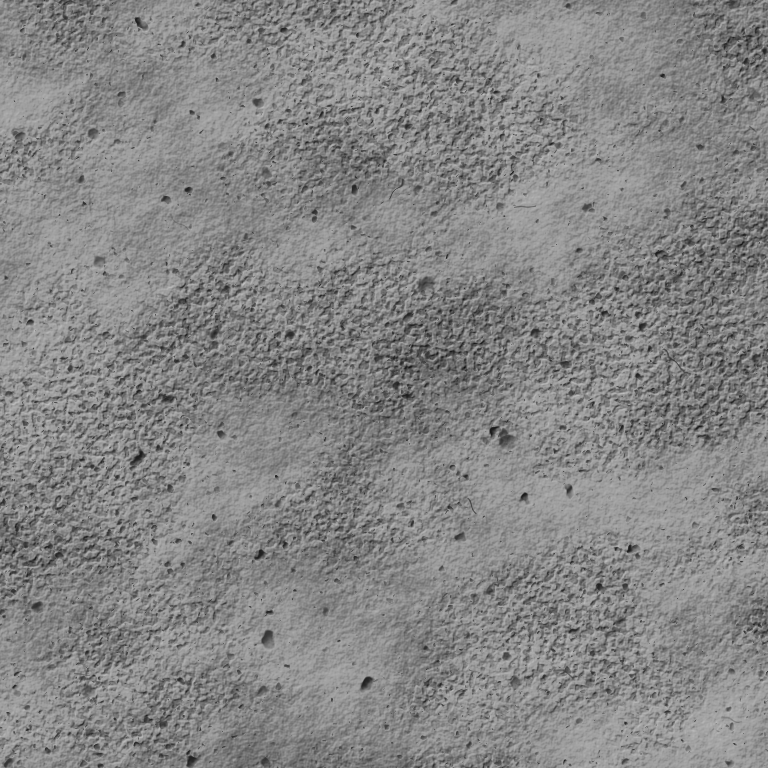
Give the GLSL for this texture, as a WebGL 2 fragment shader.

```glsl
#version 300 es
precision highp float;
// Weathered bare concrete: a grey slab with cloudy stains, rough crumbling bands,
// air-bubble pits and hairline scratches. Fine relief is lit by differencing a noise
// height field; pits and scratches are scattered on jittered grids.

uniform vec2 u_resolution;
out vec4 fragColor;

const vec2 TO_LIGHT = vec2(-0.6, 0.8);
const float BASE_GREY = 0.562;
const float PIT_GREY = 0.1;
const float STAIN = 0.15;         // strength of cloudy tone
const float MOTTLE = 0.07;        // strength of blotches between clouds and grains
const float SPECKLE = 0.07;       // strength of fine tone
const float CAVITY = 0.11;        // darkening between crumbs
const float GRAIN_FREQ = 100.0;   // crumbs across the canvas
const float SAND_FREQ = 165.0;    // sand grains across the canvas
const float GRAIN_RELIEF = 0.3;
const float SAND_RELIEF = 0.15;
const float LUMP_RELIEF = 0.3;
const float SLOPE_STEP = 0.001;
const float HIGHLIGHT_KNEE = 0.61;

vec3 hash3(vec2 cell, float seed) {
  uvec3 v = uvec3(ivec3(vec3(cell, seed)) + 2000);
  v = v * 1664525u + 1013904223u;
  v.x += v.y * v.z; v.y += v.z * v.x; v.z += v.x * v.y;
  v ^= v >> 16u;
  v.x += v.y * v.z; v.y += v.z * v.x; v.z += v.x * v.y;
  return vec3(v >> 8u) / float(1 << 24);
}

float corner(vec2 cell, vec2 offset, float seed) {
  float a = 6.2832 * hash3(cell, seed).x;
  return dot(vec2(cos(a), sin(a)), offset);
}

// Gradient noise, roughly -0.7 to 0.7
float noise(vec2 p, float seed) {
  vec2 i = floor(p), f = p - i, e = vec2(0.0, 1.0);
  vec2 w = f * f * f * (f * (f * 6.0 - 15.0) + 10.0);
  return mix(mix(corner(i, f, seed), corner(i + e.yx, f - e.yx, seed), w.x),
             mix(corner(i + e, f - e, seed), corner(i + 1.0, f - 1.0, seed), w.x), w.y);
}

float fbm(vec2 p, float seed) {
  float sum = 0.0, amp = 1.0;
  for (int i = 0; i < 5; i++) {
    sum += amp * noise(p, seed + float(i));
    p = mat2(1.6, 1.2, -1.2, 1.6) * p;
    amp *= 0.5;
  }
  return sum;
}

float crumbs(vec2 p) {
  vec2 turned = mat2(0.8, 0.6, -0.6, 0.8) * p * GRAIN_FREQ;
  return smoothstep(-0.35, 0.2, noise(turned, 20.0) + 0.55 * noise(p * GRAIN_FREQ * 1.8, 21.0));
}

// Surface height: broad lumps, crumbs where rough, sand everywhere
float height(vec2 p, float rough) {
  vec2 sand = mat2(0.92, -0.39, 0.39, 0.92) * p * SAND_FREQ;
  float grit = noise(sand, 22.0) + 0.6 * noise(sand.yx * 1.9, 24.0);
  return GRAIN_RELIEF * mix(0.22, 1.0, rough) * crumbs(p)
       + SAND_RELIEF * mix(0.8, 1.1, rough) * grit
       + LUMP_RELIEF * noise(p * 42.0, 23.0);
}

// Scattered round cavities: x = shadow, y = glint on the rim facing the light
vec2 pits(vec2 p, float cells, float density, vec2 radii, vec2 depths, float seed) {
  vec2 home = floor(p * cells), result = vec2(0.0);
  float pixel = 1.0 / u_resolution.y;
  for (int k = 0; k < 9; k++) {
    vec2 cell = home + vec2(k % 3, k / 3) - 1.0;
    vec3 place = hash3(cell, seed), kind = hash3(cell, seed + 1.0);
    float present = smoothstep(0.0, 0.08, density - place.z);
    if (present <= 0.0) continue;
    float r = mix(radii.x, radii.y, kind.x * kind.x) * mix(0.4, 1.0, present);
    float a = 6.2832 * kind.y;
    vec2 q = p - (cell + place.xy) / cells, axis = vec2(cos(a), sin(a));
    q += axis * dot(q, axis) * 0.6 * kind.z;
    float d = length(q) / r, soft = 0.2 + 0.5 * pixel / r;
    float side = dot(q, TO_LIGHT) / r;
    float inside = 1.0 - smoothstep(1.0 - soft, 1.0 + soft, d);
    float shade = mix(0.25, 1.0, smoothstep(-0.8, 0.5, side));
    float rim = exp(-pow((d - 1.2) / 0.25, 2.0)) * smoothstep(0.2, 1.1, -side);
    result = max(result, vec2(inside * shade * mix(depths.x, depths.y, kind.z), rim));
  }
  return result;
}

// Short crooked hairlines
float scratches(vec2 p, float cells, float density) {
  vec2 home = floor(p * cells);
  float ink = 0.0, pixel = 1.0 / u_resolution.y;
  p += 0.008 * vec2(noise(p * 55.0, 50.0), noise(p * 55.0, 51.0));
  for (int k = 0; k < 9; k++) {
    vec2 cell = home + vec2(k % 3, k / 3) - 1.0;
    vec3 place = hash3(cell, 52.0), kind = hash3(cell, 53.0);
    if (place.z > density) continue;
    float a = 3.1416 * kind.x, reach = mix(0.006, 0.02, kind.y);
    vec2 axis = vec2(cos(a), sin(a)), q = p - (cell + place.xy) / cells;
    q -= axis * clamp(dot(q, axis), -reach, reach);
    float line = 1.0 - smoothstep(0.0, 0.0006 + pixel, length(q));
    ink = max(ink, line * mix(0.15, 0.6, kind.z));
  }
  return ink;
}

void main() {
  vec2 p = gl_FragCoord.xy / u_resolution.y;

  // Rough bands run sideways and rise gently to the right
  vec2 along = mat2(0.96, -0.28, 0.28, 0.96) * p;
  float band = exp(-pow((along.y - 0.33) / 0.12, 2.0));
  float rough = smoothstep(-0.35, 0.38, fbm(along * vec2(3.4, 5.6), 1.0) + 0.25 * band);

  // Cloudy stains, blotches and speckle
  float stain = fbm(along * vec2(3.0, 4.5), 8.0);
  float patches = smoothstep(0.1, 0.45, fbm(p * 6.5, 14.0));
  float grey = BASE_GREY + STAIN * stain + 0.04 * patches - 0.02 * rough
             + MOTTLE * fbm(along * vec2(13.0, 19.0), 32.0) + SPECKLE * noise(p * 150.0, 30.0);

  // Relief lighting and dark gaps between crumbs
  vec2 stepToLight = TO_LIGHT * SLOPE_STEP;
  grey += height(p - stepToLight, rough) - height(p + stepToLight, rough);
  grey -= CAVITY * rough * (1.0 - crumbs(p));

  // Pits from tiny to large, then ragged black holes
  vec2 wobble = vec2(noise(p * 150.0, 40.0), noise(p * 150.0, 41.0));
  vec2 tear = vec2(noise(p * 65.0, 42.0), noise(p * 65.0, 43.0));
  vec2 q = p + 0.0034 * wobble;
  vec2 pit = pits(q, 115.0, mix(0.08, 0.42, rough), vec2(0.0012, 0.0029), vec2(0.25, 0.65), 58.0);
  pit = max(pit, pits(q, 70.0, mix(0.1, 0.48, rough), vec2(0.0018, 0.005), vec2(0.3, 0.8), 60.0));
  pit = max(pit, pits(q, 25.0, mix(0.16, 0.34, rough), vec2(0.0032, 0.008), vec2(0.5, 0.95), 62.0));
  pit = max(pit, pits(q, 9.0, 0.2, vec2(0.006, 0.0135), vec2(0.5, 0.95), 64.0));
  pit = max(pit, pits(p + 0.011 * tear + 0.004 * wobble, 5.0, 0.36,
                      vec2(0.006, 0.011), vec2(0.9, 1.0), 66.0));

  grey += 0.08 * pit.y * (1.0 - pit.x);
  grey -= 0.55 * max(grey - HIGHLIGHT_KNEE, 0.0);
  grey = mix(grey, PIT_GREY, max(pit.x, scratches(p, 8.0, 0.24)));
  fragColor = vec4(vec3(clamp(grey, 0.05, 0.76)), 1.0);
}
```
